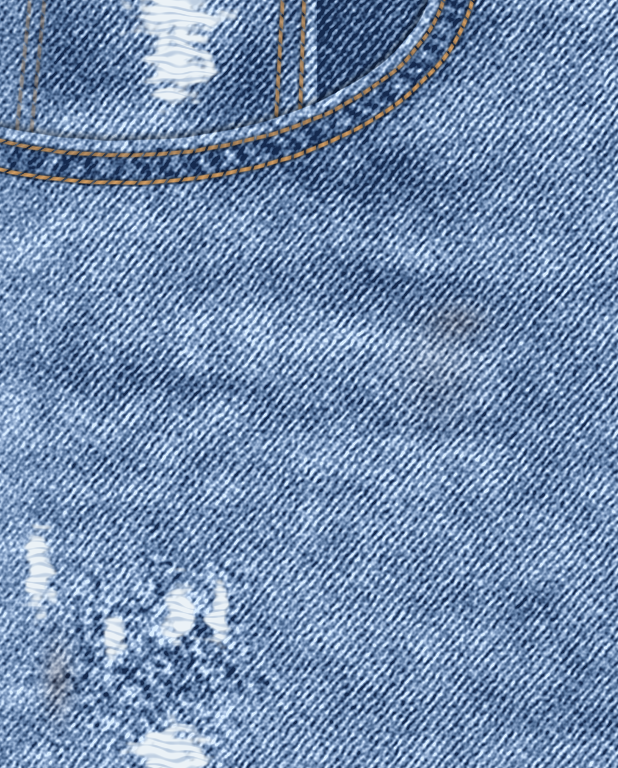
Give the GLSL for this texture, as a Shadertoy shader.

```glsl
const vec3 NAVY = vec3(0.12, 0.21, 0.36);
const vec3 INDIGO = vec3(0.30, 0.42, 0.58);
const vec3 WASHED = vec3(0.51, 0.62, 0.77);
const vec3 PALE = vec3(0.75, 0.84, 0.95);
const vec3 COTTON = vec3(0.92, 0.95, 0.97);
const vec3 THREAD = vec3(0.76, 0.57, 0.36);
const vec3 STAIN = vec3(0.22, 0.21, 0.24);
const float TAU = 6.28319;
const float TWILL_ANGLE = 0.87;
const float TWILL_FREQ = 112.0;
const float TWILL_DEPTH = 0.36;
const float GRAIN_DEPTH = 0.62;
const vec2 POCKET_CENTRE = vec2(0.16, 1.042);
const vec2 POCKET_RADII = vec2(0.46, 0.28);
const float HEM_WIDTH = 0.055;
const float STITCH_GAP = 0.036;
const float STITCH_RADIUS = 0.0025;
// Wash folds and rips: centre, radii
const vec4 FOLDS[9] = vec4[](
    vec4(0.50, 0.765, 0.13, 0.05), vec4(0.45, 0.637, 0.22, 0.026),
    vec4(0.26, 0.495, 0.24, 0.022), vec4(0.55, 0.46, 0.14, 0.03),
    vec4(0.14, 0.70, 0.20, 0.035), vec4(0.38, 0.565, 0.30, 0.028),
    vec4(0.30, 0.43, 0.25, 0.03), vec4(0.00, 0.35, 0.06, 0.35),
    vec4(0.72, 0.07, 0.12, 0.05));
const float FOLD_TONE[9] = float[](-0.22, -0.22, -0.22, -0.1, 0.08, 0.14, 0.1, 0.1, -0.15);
const vec4 RIPS[7] = vec4[](
    vec4(0.229, 0.985, 0.056, 0.036), vec4(0.232, 0.922, 0.037, 0.056),
    vec4(0.052, 0.255, 0.018, 0.052), vec4(0.147, 0.172, 0.014, 0.024),
    vec4(0.234, 0.197, 0.018, 0.040), vec4(0.283, 0.200, 0.014, 0.042),
    vec4(0.222, 0.020, 0.045, 0.034));

vec2 gradientAt(vec2 cell) {
    float a = TAU * fract(sin(dot(cell, vec2(127.1, 311.7))) * 43758.5);
    return vec2(cos(a), sin(a));
}
float noise(vec2 p) {
    vec2 i = floor(p), f = fract(p), u = f * f * (3.0 - 2.0 * f), e = vec2(1, 0);
    float low = mix(dot(gradientAt(i), f), dot(gradientAt(i + e), f - e), u.x);
    float high = mix(dot(gradientAt(i + e.yx), f - e.yx), dot(gradientAt(i + 1.0), f - 1.0), u.x);
    return mix(low, high, u.y);
}
float fbm(vec2 p) {
    return noise(p) + 0.5 * noise(p * 2.1 + 7.3) + 0.25 * noise(p * 4.3 + 2.9);
}
float blob(vec2 p, vec2 centre, vec2 radii) {
    vec2 q = (p - centre) / radii;
    return exp(-dot(q, q));
}
// Approximate signed distance to the pocket curve, negative inside
float pocketDistance(vec2 p) {
    vec2 q = (p - POCKET_CENTRE) / POCKET_RADII;
    float k = length(q);
    return k * (k - 1.0) / max(length(q / POCKET_RADII), 1e-4);
}
vec3 denim(float tone) {
    float t = clamp(tone, -0.08, 1.15) * 3.0;
    if (t < 1.0) return mix(NAVY, INDIGO, t);
    return t < 2.0 ? mix(INDIGO, WASHED, t - 1.0) : mix(WASHED, PALE, t - 2.0);
}
// Dashed thread: d across the seam, s counted in stitches along it
void sew(inout vec3 col, float d, float s, float amount, float px) {
    col *= 1.0 - 0.4 * amount * smoothstep(0.007, 0.002, abs(d));
    float along = abs(fract(s + d * 50.0) - 0.5);
    float line = smoothstep(STITCH_RADIUS + px, STITCH_RADIUS - px, abs(d));
    float dash = mix(0.15, 1.0, smoothstep(0.46, 0.34, along));
    col = mix(col, THREAD * (1.1 - 0.7 * along), amount * line * dash);
}
void mainImage(out vec4 fragColor, in vec2 fragCoord) {
    float px = 1.0 / iResolution.y;
    vec2 p = fragCoord * px, polar = (p - POCKET_CENTRE) / POCKET_RADII;
    float arc = atan(polar.x, -polar.y);
    float d = pocketDistance(p) + 0.0015 * noise(p * 30.0);
    float inside = smoothstep(px, -px, d + HEM_WIDTH);
    float hem = smoothstep(px, -px, d - 0.005) * (1.0 - inside);
    // Broad wash with folds
    float wash = 0.57 + 0.16 * fbm(p * vec2(5.0, 11.0)) + 0.2 * fbm(p * 26.0);
    for (int i = 0; i < 9; i++) {
        vec2 q = p + vec2(0.0, 0.13 * (p.x - FOLDS[i].x) + 0.03 * noise(p * 12.0));
        wash += FOLD_TONE[i] * blob(q, FOLDS[i].xy, FOLDS[i].zw);
    }
    wash -= (0.12 + 0.22 * smoothstep(0.15, 0.5, p.x)) * exp(-max(d, 0.0) * 38.0);
    // Pocket bag and worn, puckered hem
    float bag = 0.50 - 0.22 * blob(p, vec2(0.10, 0.91), vec2(0.06, 0.08))
        - 0.30 * blob(p, vec2(0.31, 0.89), vec2(0.06, 0.07))
        + 0.28 * blob(p, vec2(0.13, 0.84), vec2(0.13, 0.03))
        + 0.22 * blob(p, vec2(0.27, 0.97), vec2(0.05, 0.06))
        + 0.25 * smoothstep(0.010, 0.002, abs(p.x - 0.405));
    bag = mix(0.18 - 0.2 * smoothstep(0.03, 0.0, p.x - 0.413), bag, smoothstep(px, -px, p.x - 0.413));
    wash = mix(wash, bag + 0.2 * fbm(p * 22.0), inside);
    float pucker = sin(arc * 80.0 + 4.0 * noise(p * 35.0)) * smoothstep(0.018, 0.004, abs(d + 0.018));
    float rim = smoothstep(-0.036, -0.046, d);
    wash = mix(wash, 0.26 + 0.24 * pucker + 0.42 * rim + 0.4 * noise(p * 65.0), hem);
    // Twill weave, frayed around the lower rips
    float c = cos(TWILL_ANGLE), s = sin(TWILL_ANGLE);
    vec2 yarn = vec2(s * p.x - c * p.y, c * p.x + s * p.y);
    float frayed = smoothstep(0.25, 0.85, blob(p, vec2(0.20, 0.14), vec2(0.17)) + 0.5 * noise(p * 22.0));
    float soft = smoothstep(-0.04, 0.16, p.x) * (1.0 - 0.6 * frayed) * (1.0 - 0.5 * hem);
    float twill = sin(TAU * (yarn.x * TWILL_FREQ + 0.25 * noise(p * 60.0) + 0.35 * noise(p * 11.0)));
    float grain = noise(yarn * vec2(230.0, 125.0)) + 0.8 * noise(p * 245.0);
    float tone = wash + TWILL_DEPTH * twill * mix(0.4, 1.0, soft) + GRAIN_DEPTH * grain;
    tone += frayed * (0.8 * noise(p * 75.0) + 0.6 * noise(p * 130.0) + 0.4 * noise(p * 32.0));
    vec3 col = denim(tone);
    float stain = 0.35 * blob(p, vec2(0.598, 0.582), vec2(0.035, 0.022))
        + 0.2 * blob(p, vec2(0.57, 0.52), vec2(0.05, 0.07))
        + 0.5 * blob(p, vec2(0.075, 0.115), vec2(0.018, 0.045));
    col = mix(col, STAIN + 0.3 * tone, stain);
    // Rips crossed by loose threads
    float rip = 0.0;
    for (int i = 0; i < 7; i++) {
        float edge = length((p - RIPS[i].xy) / RIPS[i].zw);
        edge += 0.7 * noise(p * vec2(35.0, 110.0)) + 0.7 * noise(p * 60.0);
        rip = max(rip, smoothstep(1.25, 0.6, edge));
    }
    float strand = sin(TAU * (p.y * 95.0 + p.x * 9.0 + noise(p * vec2(28.0, 45.0))));
    float shade = 0.45 * smoothstep(-0.2, 1.3, strand + 1.2 * noise(p * 60.0));
    col = mix(col, mix(COTTON, WASHED, shade), rip * (1.0 - hem));
    // Topstitching
    for (int i = 0; i < 4; i++) {
        float k = float(i % 2), left = float(i / 2);
        float x = mix(0.368 + 0.028 * k, 0.039 + 0.019 * k, left);
        float lean = mix(0.055 - 0.02 * k, 0.1, left);
        sew(col, p.x - x + lean * (1.0 - p.y), p.y * 52.0, inside * mix(0.8, 0.35, left), px);
    }
    sew(col, d, arc * 24.0, 1.0, px);
    sew(col, d + STITCH_GAP, arc * 24.0 + 0.4, 0.85, px);
    col *= 1.0 - 0.35 * inside * smoothstep(-0.068, -HEM_WIDTH, d);
    fragColor = vec4(clamp(col, 0.0, 1.0), 1.0);
}
```
